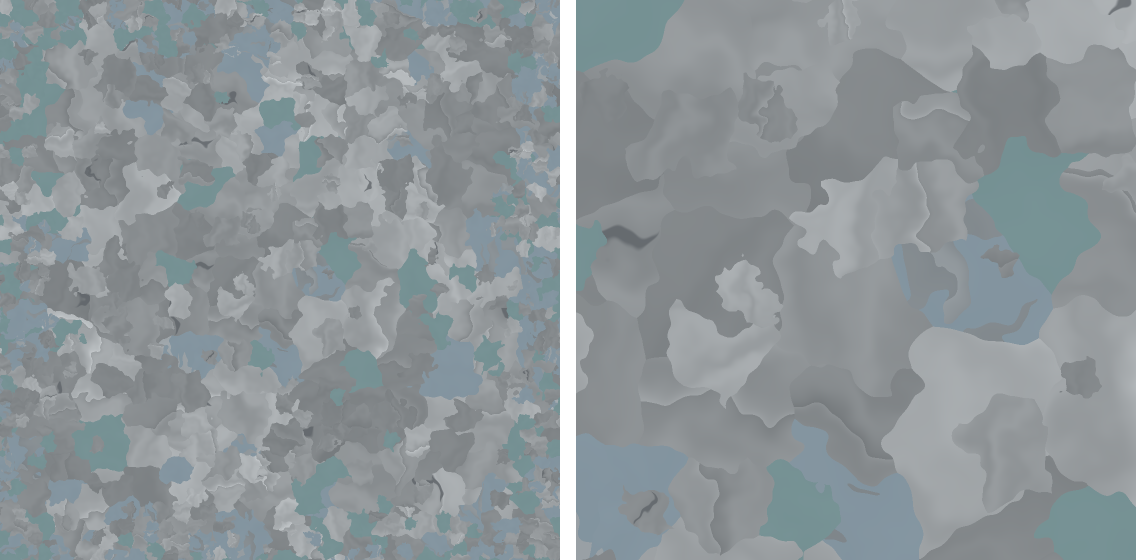
Left, the full canvas; right, a detail of the centre.
Give the GLSL for this texture, as a WebGL 2 fragment shader.

```glsl
#version 300 es
precision highp float;

// Overlapping torn patches of grey, teal and slate, finer towards the border.
// Three warped cell layers are stacked; each grey patch is shaded with soft
// directional folds, occasional sharp ledges and dark tapering creases.

uniform vec2 u_resolution;
out vec4 fragColor;

const vec3 TEAL = vec3(0.462, 0.570, 0.580);
const vec3 SLATE = vec3(0.515, 0.583, 0.627);
const vec3 GREY_TINT = vec3(0.0, 0.018, 0.029);
const vec3 CREASE = vec3(0.36, 0.38, 0.40);

struct Patch {
    vec2 id;      // cell index
    vec2 local;   // offset from the centre, in cell units
    vec2 centre;  // centre on the canvas
};

vec2 hash2(vec2 c) {
    uvec2 q = uvec2(ivec2(floor(c)) + 4096);
    q = q * 1664525u + 1013904223u;
    q.x += q.y * 1664525u;
    q.y += q.x * 1664525u;
    q ^= q >> 16u;
    q.x += q.y * 1664525u;
    q.y += q.x * 1664525u;
    q ^= q >> 16u;
    return vec2(q & 0xffffu) / 65535.0;
}

float cornerSlope(vec2 cell, vec2 offset) {
    float angle = 6.28319 * hash2(cell).x;
    return dot(vec2(cos(angle), sin(angle)), offset);
}

float gradientNoise(vec2 p) {
    vec2 i = floor(p), f = p - i;
    vec2 w = f * f * f * (f * (f * 6.0 - 15.0) + 10.0);
    vec2 e = vec2(1.0, 0.0);
    float low = mix(cornerSlope(i, f), cornerSlope(i + e, f - e), w.x);
    float high = mix(cornerSlope(i + e.yx, f - e.yx), cornerSlope(i + 1.0, f - 1.0), w.x);
    return mix(low, high, w.y);
}

vec2 noise2(vec2 p) {
    return vec2(gradientNoise(p), gradientNoise(p + 71.3));
}

// 1 at the canvas border, 0 in the interior
float borderAmount(vec2 p) {
    vec2 d = min(p, 1.0 - p);
    return 1.0 - smoothstep(0.0, 0.19, min(d.x, d.y));
}

// Nearest cell with ragged outlines and a slightly boxy metric
Patch findPatch(vec2 p, float scale, float seed) {
    vec2 q = p * scale + seed;
    q += 0.40 * noise2(q * 1.7) + 0.13 * noise2(q * 5.0);
    vec2 base = floor(q);
    Patch best = Patch(base, vec2(0.0), p);
    float nearest = 1e3;
    for (int y = -1; y <= 1; y++) {
        for (int x = -1; x <= 1; x++) {
            vec2 id = base + vec2(x, y);
            vec2 centre = id + 0.1 + 0.8 * hash2(id);
            vec2 a = abs(q - centre);
            float d = pow(dot(a * a, a), 1.0 / 3.0) - 0.22 * hash2(id + 301.0).x;
            if (d < nearest) {
                nearest = d;
                best = Patch(id, q - centre, (centre - seed) / scale);
            }
        }
    }
    return best;
}

vec3 greyPatch(Patch cell, vec2 axis) {
    vec2 pick = hash2(cell.id + 523.0), place = hash2(cell.id + 811.0);
    float u = dot(cell.local, axis);
    float v = dot(cell.local, vec2(-axis.y, axis.x));
    u += 0.20 * gradientNoise(cell.local * 1.6 + cell.id * 3.7);

    float level = clamp(pick.x + 0.35 * gradientNoise(cell.centre * 4.0 + 9.0), 0.0, 1.0);
    float tone = 0.505 + 0.165 * pow(level, 1.7);
    float fold = gradientNoise(vec2(u * 2.6, v * 0.5) + cell.id * 5.3);
    tone += (0.04 + 0.05 * level) * fold + 0.05 * u * (pick.y - 0.3);

    // Ledge: bright on one side, shadowed on the other
    float s = u - 0.5 * (place.x - 0.5);
    float ledge = s > 0.0 ? 0.07 * exp(-s * 13.0) : -0.055 * exp(s * 8.0);
    tone += ledge * step(0.66, place.y) * (0.4 + level);

    // Crease: a thin dark sliver with tapering ends
    float width = 0.07 * (1.0 - 7.0 * v * v);
    float bend = u + 0.7 * v * v - 0.3 * (place.x - 0.5);
    float dark = smoothstep(0.02, -0.02, abs(bend) - width) * step(0.93, pick.y);
    return mix(vec3(tone) + GREY_TINT, CREASE, 0.75 * dark);
}

vec3 paintPatch(Patch cell) {
    vec2 kind = hash2(cell.id + 127.0), turn = hash2(cell.id + 211.0);
    float angle = 1.5708 * floor(turn.x * 4.0) + 0.9 * (turn.y - 0.5);
    vec2 axis = vec2(cos(angle), sin(angle));
    vec3 grey = greyPatch(cell, axis);
    if (kind.x > 0.14 + 0.38 * borderAmount(cell.centre)) return grey;

    vec3 flatColor = mix(TEAL, SLATE, step(0.54, kind.y));
    flatColor += 0.012 * gradientNoise(cell.local * 2.0 + cell.id);
    vec2 along = vec2(dot(cell.local, axis) * 4.0, dot(cell.local, vec2(-axis.y, axis.x)) * 1.2);
    float streak = step(0.16, gradientNoise(along + cell.id * 2.9)) * step(0.7, kind.y);
    return mix(flatColor, grey, 0.8 * streak);
}

vec3 surface(vec2 p) {
    vec3 color = paintPatch(findPatch(p, 13.0, 17.0));
    Patch mid = findPatch(p, 21.0, 140.0);
    float edge = borderAmount(mid.centre);
    if (hash2(mid.id + 907.0).x < 0.30 + 0.5 * edge) color = paintPatch(mid);
    Patch small = findPatch(p, 42.0, 330.0);
    edge = borderAmount(small.centre);
    if (hash2(small.id + 907.0).x < 0.05 + 0.5 * edge * edge) color = paintPatch(small);
    return color;
}

void main() {
    // Average a 2 x 2 grid of samples to smooth the outlines
    vec3 sum = vec3(0.0);
    for (int i = 0; i < 4; i++) {
        vec2 shift = vec2(i % 2, i / 2) * 0.5 - 0.25;
        sum += surface((gl_FragCoord.xy + shift) / u_resolution);
    }
    fragColor = vec4(sum / 4.0, 1.0);
}
```
